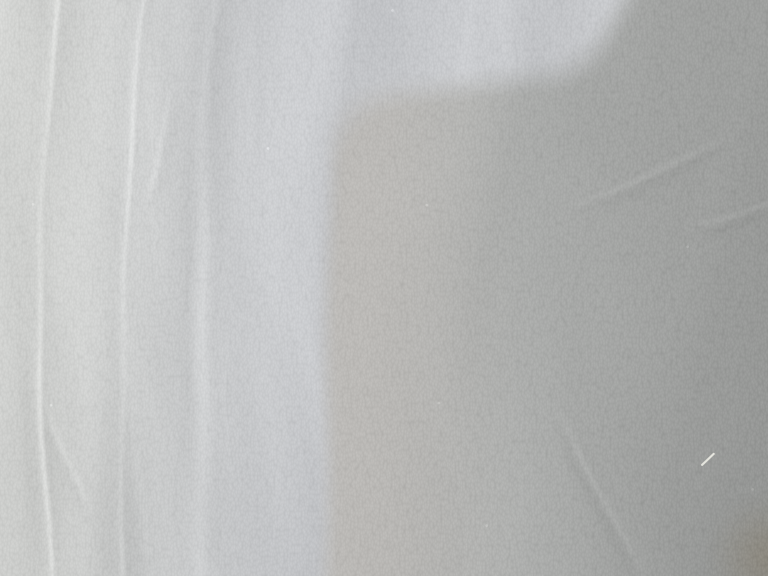
Reproduce this texture procedurally as a WebGL 2 fragment shader.

```glsl
#version 300 es
precision highp float;
uniform vec2 u_resolution;
out vec4 fragColor;

vec2 hash2(vec2 p) {
  vec3 q = fract(p.xyx * vec3(0.1031, 0.1030, 0.0973));
  q += dot(q, q.yzx + 33.33);
  return fract((q.xx + q.yz) * q.zy);
}

// Distance to the nearest jittered cell point
float cellular(vec2 p) {
  vec2 cell = floor(p), local = fract(p);
  float nearest = 2.0;
  for (int j = -1; j <= 1; j++)
    for (int i = -1; i <= 1; i++) {
      vec2 offset = vec2(i, j);
      vec2 delta = offset + hash2(cell + offset) - local;
      nearest = min(nearest, dot(delta, delta));
    }
  return sqrt(nearest);
}

// Slow undulation from layered, warped sines
float drift(vec2 p) {
  float sum = 0.0, amp = 0.5;
  for (int i = 0; i < 4; i++) {
    p += 0.6 * sin(p.yx * 1.3 + float(i) * 1.7);
    sum += amp * sin(p.x + 0.4) * cos(p.y * 0.8 + 1.1);
    p = mat2(1.6, 0.5, -0.5, 1.6) * p;
    amp *= 0.55;
  }
  return sum;
}

float smoothMin(float a, float b, float k) {
  float h = max(k - abs(a - b), 0.0) / k;
  return min(a, b) - h * h * k * 0.25;
}

// Signed distance to the lit area, negative inside
float litDistance(vec2 p) {
  float side = p.x - 0.565 - 0.012 * p.y - 0.004 * sin(p.y * 11.0);
  float lower = 0.825 + 0.12 * (p.x - 0.6) - p.y;
  float right = p.x - 1.02 - 0.55 * (p.y - 0.88);
  return smoothMin(side, -smoothMin(-lower, -right, 0.07), 0.12);
}

// Long pleats: a thin bright ridge with a soft shade to its right
float pleats(vec2 p) {
  vec3 ridge = vec3(0.068 + 0.115 * pow(p.y - 0.45, 2.0),
                    0.211 + 0.038 * p.y * p.y * p.y,
                    0.350 + 0.022 * pow(p.y, 8.0));
  vec3 width = vec3(0.005, 0.005, mix(0.016, 0.006, smoothstep(0.6, 1.0, p.y)));
  vec3 glow = vec3(0.050, 0.036, 0.036);
  float light = 0.0;
  for (int i = 0; i < 3; i++) {
    float d = p.x - ridge[i] - 0.002 * sin(p.y * 17.0 + float(i) * 2.0);
    float strength = glow[i] * (0.85 + 0.35 * sin(p.y * 7.0 + float(i) * 2.3));
    float shade = smoothstep(0.0, 2.0 * width[i], d) * exp(-max(d, 0.0) * 20.0);
    float underside = exp(-pow((d + 0.022) / 0.016, 2.0));
    light += strength * (exp(-d * d / (width[i] * width[i])) - 0.8 * shade - 0.4 * underside);
  }
  return light;
}

// Short slanted creases, each a bright line beside a faint dark one
float creases(vec2 p) {
  vec4 ends[5] = vec4[5](vec4(0.99, 0.642, 1.27, 0.757), vec4(1.20, 0.609, 1.36, 0.65),
                         vec4(0.97, 0.29, 1.12, -0.01), vec4(0.08, 0.30, 0.15, 0.12),
                         vec4(0.25, 0.64, 0.30, 0.84));
  float light = 0.0;
  for (int i = 0; i < 5; i++) {
    vec2 a = ends[i].xy, along = ends[i].zw - a, q = p - a;
    float t = dot(q, along) / dot(along, along);
    float d = dot(q, normalize(vec2(-along.y, along.x))) + 0.004 * sin(t * 5.0);
    float fade = smoothstep(-0.1, 0.3, t) * smoothstep(1.1, 0.7, t);
    light += fade * (0.030 * exp(-pow(d / 0.006, 2.0)) - 0.016 * exp(-pow((d + 0.014) / 0.012, 2.0)));
  }
  return light;
}

float strand(vec2 p, vec2 a, vec2 b, float radius) {
  vec2 q = p - a, along = b - a;
  float d = length(q - along * clamp(dot(q, along) / dot(along, along), 0.0, 1.0));
  return smoothstep(radius + 0.0015, radius - 0.001, d);
}

void main() {
  vec2 p = gl_FragCoord.xy / u_resolution.y;

  // Lit cloth, cooler close to the shadow boundary
  vec3 lit = mix(vec3(0.818, 0.823, 0.815), vec3(0.768, 0.775, 0.787), smoothstep(0.0, 0.6, p.x));
  lit += 0.036 * drift(vec2(p.x * 21.0, p.y * 3.0));
  lit += 0.012 * drift(vec2(p.x * 34.0 + p.y * 6.0, p.y * 7.0 + 2.0));
  lit += 0.008 - 0.022 * smoothstep(0.5, 0.0, p.y);

  // Shaded cloth, warm at the left and dimmer to the lower right
  vec3 shaded = vec3(0.724 - 0.135 * (p.x - 0.57));
  shaded -= 0.050 * smoothstep(0.75, 1.35, p.x) * (1.0 - 0.7 * p.y);
  shaded += mix(vec3(0.007, 0.0, -0.012), vec3(-0.004, 0.002, -0.004), smoothstep(0.6, 0.95, p.x));
  shaded += 0.018 * drift(vec2(p.x * 11.0 + 3.0, p.y * 3.5));
  shaded -= vec3(0.02, 0.04, 0.07) * smoothstep(0.13, 0.0, length(p - vec2(1.34, 0.03)));

  float blur = 0.022 + 0.016 * smoothstep(0.7, 0.9, p.y);
  vec3 color = mix(lit, shaded, smoothstep(-blur, blur, litDistance(p)));
  color += pleats(p) + creases(p);

  // Fine upright weave, broken threads and coarser mottling
  float weave = cellular(p * vec2(235.0, 150.0)) - 0.5;
  float thread = cellular(p * vec2(200.0, 38.0) + 41.0) - 0.5;
  float mottle = cellular(p * vec2(85.0, 60.0) + 17.0) - 0.5;
  color -= 0.046 * weave + 0.020 * thread + 0.014 * mottle;

  // Loose lint
  vec2 cell = floor(p * 9.0);
  float spot = length(fract(p * 9.0) - 0.1 - 0.8 * hash2(cell + 71.0)) / 9.0;
  color += 0.07 * step(0.95, hash2(cell + 5.0).x) * smoothstep(0.0035, 0.001, spot);
  color = mix(color, vec3(0.90, 0.90, 0.87), strand(p, vec2(1.219, 0.193), vec2(1.239, 0.212), 0.0016));

  fragColor = vec4(clamp(color, 0.0, 1.0), 1.0);
}
```
